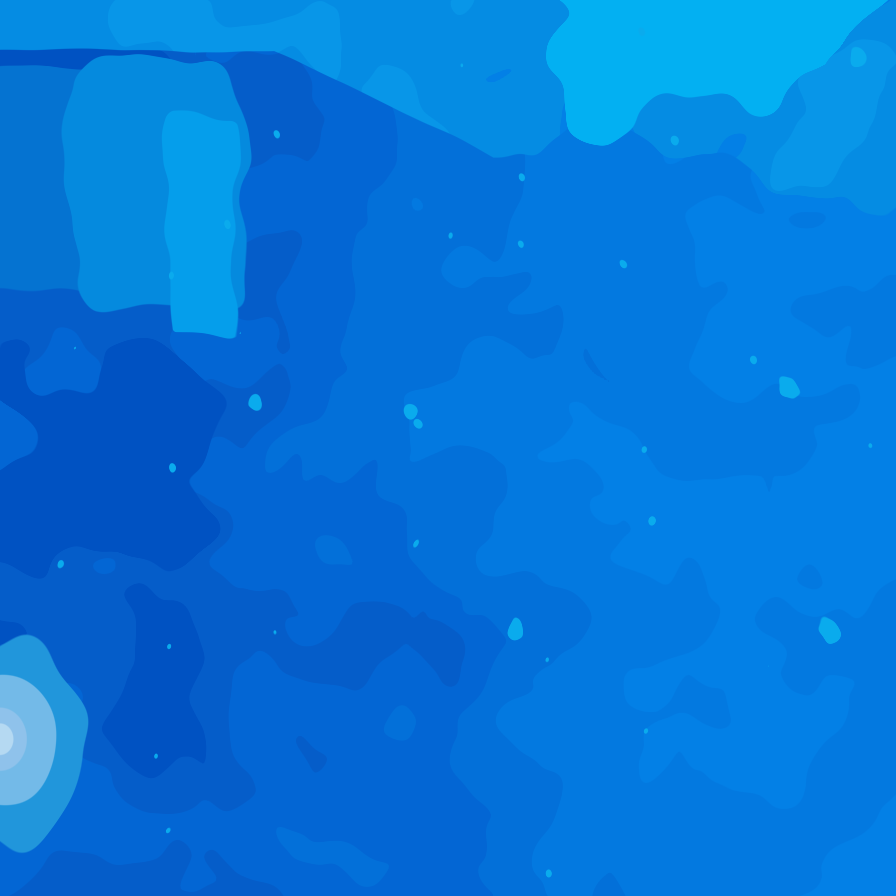
A Shadertoy shader for this background:

```glsl
// Layered cut-paper contours in blues, with bright panels, small flecks and a pale ringed glow.

vec2 hash2(vec2 cell) {
    vec2 k = vec2(dot(cell, vec2(127.1, 311.7)), dot(cell, vec2(269.5, 183.3)));
    return fract(sin(k) * 43758.55);
}

float cornerSlope(vec2 cell, vec2 offset, vec2 f) {
    return dot(hash2(cell + offset) * 2.0 - 1.0, f - offset);
}

float gradientNoise(vec2 p) {
    vec2 cell = floor(p), f = fract(p);
    vec2 u = f * f * f * (f * (f * 6.0 - 15.0) + 10.0);
    float low = mix(cornerSlope(cell, vec2(0, 0), f), cornerSlope(cell, vec2(1, 0), f), u.x);
    float high = mix(cornerSlope(cell, vec2(0, 1), f), cornerSlope(cell, vec2(1, 1), f), u.x);
    return mix(low, high, u.y);
}

vec2 noisePair(vec2 p) {
    return vec2(gradientNoise(p), gradientNoise(p + 31.7));
}

float boxDistance(vec2 p, vec2 halfSize, float radius) {
    vec2 d = abs(p) - halfSize + radius;
    return length(max(d, 0.0)) + min(max(d.x, d.y), 0.0) - radius;
}

float softFill(float dist, float softness) {
    return 1.0 - smoothstep(-softness, softness, dist);
}

// Blue ramp from the deepest tone to cyan
vec3 ramp(float level) {
    vec3 tones[9] = vec3[9](
        vec3(0.00, 0.32, 0.76), vec3(0.02, 0.365, 0.79), vec3(0.01, 0.40, 0.83),
        vec3(0.01, 0.44, 0.85), vec3(0.01, 0.475, 0.88), vec3(0.01, 0.50, 0.90),
        vec3(0.02, 0.55, 0.89), vec3(0.03, 0.59, 0.91), vec3(0.01, 0.69, 0.95));
    level = clamp(level, 0.0, 8.0);
    int i = min(int(level), 7);
    return mix(tones[i], tones[i + 1], level - float(i));
}

// Flat steps with smoothed borders
vec3 cutTone(float tone) {
    float edge = clamp(fwidth(tone), 0.001, 1.0);
    return ramp(floor(tone) + smoothstep(1.0 - edge, 1.0, fract(tone)));
}

// Sparse uneven specks, one at most in each cell
float fleckMask(vec2 p, float cells, float largest, float pixel) {
    vec2 cell = floor(p * cells);
    vec2 seed = hash2(cell + 17.0), place = hash2(cell + 53.0);
    vec2 d = fract(p * cells) - mix(vec2(0.2), vec2(0.8), place);
    d.x = d.x * 1.3 + 0.8 * (seed.y - 0.5) * d.y;
    float radius = largest * mix(0.25, 1.0, seed.y);
    float dist = (length(d) - radius + 0.05 * gradientNoise(p * 60.0)) / cells;
    return softFill(dist, pixel) * step(seed.x, 0.36);
}

vec3 addShape(vec3 color, vec3 shapeColor, float dist, float pixel) {
    return mix(color, shapeColor, softFill(dist, pixel));
}

void mainImage(out vec4 fragColor, in vec2 fragCoord) {
    vec2 p = fragCoord / iResolution.xy;
    float pixel = 0.8 / iResolution.y;

    // Shared ragged coordinates and tone variation
    vec2 q = p + 0.05 * noisePair(p * 8.0) + 0.03 * noisePair(p * 17.0);
    vec2 panelPoint = mix(p, q, 0.5);
    float broad = gradientNoise(q * 4.5 + 7.3);
    float fine = gradientNoise(q * 9.0 + 2.9);
    float tiny = gradientNoise(q * 19.0 + 5.1);
    float detail = 1.7 * broad + 1.7 * fine + 0.7 * tiny;
    float ragged = 0.12 * broad + 0.10 * fine + 0.03 * tiny;

    // Sideways gradient with a deep patch at the left and a dark wedge on top
    float across = smoothstep(0.1, 0.85, q.x + 0.12 * (q.y - 0.5));
    float skyline = max(0.945 - 0.47 * max(p.x - 0.306, 0.0), 0.83 - 0.2 * max(p.x - 0.7, 0.0));
    float above = p.y - skyline + ragged * mix(0.06, 0.7, smoothstep(0.5, 0.65, p.x));
    float wedge = smoothstep(-0.18, 0.0, above) * (1.0 - smoothstep(0.52, 0.6, q.x));
    float tone = mix(1.6, 5.1, across) + detail * mix(1.1, 0.65, p.x) - 1.1 * wedge;
    vec3 color = cutTone(tone);
    float deepPatch = boxDistance(q - vec2(0.11, 0.49), vec2(0.13, 0.115), 0.06) + ragged;
    color = addShape(color, ramp(0.0), deepPatch, pixel);

    // Slanting upper band with a ragged cyan patch
    vec3 upperColor = cutTone(clamp(6.5 + 1.1 * detail, 5.1, 7.4));
    color = addShape(color, upperColor, -above, pixel);
    float cyanPatch = boxDistance(q - vec2(0.80, 0.98), vec2(0.16, 0.09), 0.03) + ragged;
    color = addShape(color, ramp(8.0), cyanPatch, pixel);

    // Upright panels at the upper left
    float shade = boxDistance(panelPoint - vec2(0.0, 0.80), vec2(0.12, 0.125), 0.03);
    float panel = boxDistance(panelPoint - vec2(0.175, 0.80), vec2(0.095, 0.14), 0.03);
    float strip = boxDistance(panelPoint - vec2(0.226, 0.75), vec2(0.034, 0.122), 0.006);
    color = addShape(color, vec3(0.02, 0.45, 0.82), shade + 0.2 * ragged, pixel);
    color = addShape(color, vec3(0.02, 0.54, 0.87), panel + 0.2 * ragged, pixel);
    color = addShape(color, vec3(0.02, 0.62, 0.92), strip + 0.1 * ragged, pixel);

    // Flecks in two sizes
    float flecks = max(fleckMask(p, 6.0, 0.085, pixel), fleckMask(p + 3.0, 9.0, 0.05, pixel));
    color = mix(color, vec3(0.04, 0.67, 0.93), flecks);

    // Pale glow on the left border
    vec2 g = p - vec2(0.0, 0.175);
    float reach = length(g * vec2(1.0, 0.85));
    float wobble = reach + 0.035 * gradientNoise(p * 13.0 + 4.0);
    color = addShape(color, vec3(0.13, 0.59, 0.86), wobble - 0.094, pixel);
    color = addShape(color, vec3(0.45, 0.73, 0.91), mix(reach, wobble, 0.2) - 0.062, pixel);
    color = addShape(color, vec3(0.56, 0.76, 0.92), reach - 0.03, pixel);
    color = addShape(color, vec3(0.71, 0.85, 0.95), reach - 0.015, pixel);
    fragColor = vec4(color, 1.0);
}
```
